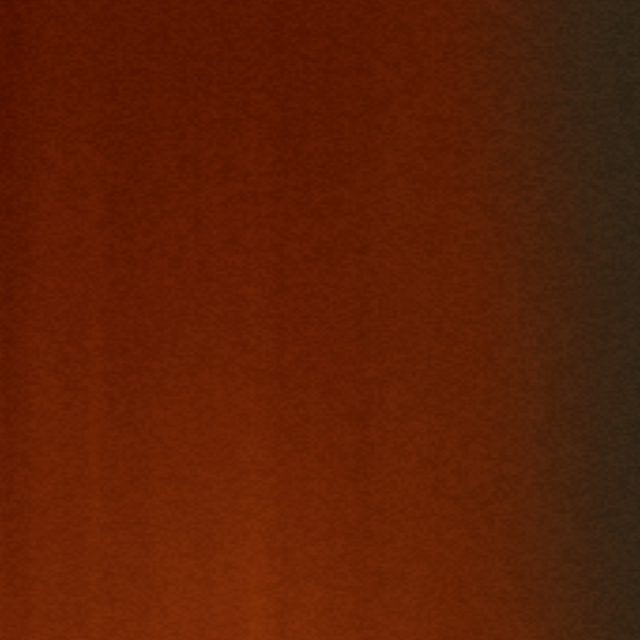
Write a three.js fragment shader that draws this texture.

```glsl
// Dark amber glow with soft vertical streaks, a dim brown right edge and fine grain.
#define EMBER vec3(0.335, 0.080, 0.000)
#define AMBER vec3(0.520, 0.190, 0.030)
#define UMBER vec3(0.370, 0.135, 0.015)
#define SHADOW vec3(0.200, 0.145, 0.085)
#define STREAK_AMOUNT 0.17
#define GRAIN_CELLS vec2(170.0, 230.0)
#define GRAIN_AMOUNT 0.045

varying vec2 vUv;

float hash(vec2 p) {
  vec3 q = fract(vec3(p.xyx) * 0.1031);
  q += dot(q, q.yzx + 33.33);
  return fract((q.x + q.y) * q.z);
}

// Smooth value noise, 0 to 1.
float valueNoise(vec2 p) {
  vec2 cell = floor(p);
  vec2 f = fract(p);
  f = f * f * (3.0 - 2.0 * f);
  float low = mix(hash(cell), hash(cell + vec2(1.0, 0.0)), f.x);
  float high = mix(hash(cell + vec2(0.0, 1.0)), hash(cell + vec2(1.0, 1.0)), f.x);
  return mix(low, high, f.y);
}

// Layered sines across x, each fading slowly in and out along y.
float streaks(vec2 uv) {
  float sum = 0.0;
  float frequency = 21.0;
  float weight = 0.42;
  for (int i = 0; i < 6; i++) {
    float phase = float(i) * 2.4 + 0.7;
    float bend = 0.5 * sin(uv.x * frequency * 0.37 + phase * 1.7);
    float fade = 0.65 + 0.35 * sin(uv.y * 4.0 + uv.x * 9.0 + phase * 3.1);
    sum += weight * fade * sin(uv.x * frequency + bend * 3.0 + phase);
    frequency *= 1.63;
    weight *= 0.78;
  }
  return sum;
}

void main() {
  vec2 uv = vUv;

  // Warm light rising from the bottom, strongest left of the centre.
  float heat = 0.06 + 0.56 * pow(1.0 - uv.y, 1.3);
  vec2 toGlow = (uv - vec2(0.40, 0.0)) / vec2(0.20, 0.32);
  heat += 0.20 * exp(-dot(toGlow, toGlow));
  heat += 0.07 * exp(-pow((uv.x - 0.13) / 0.10, 2.0));
  heat -= 0.16 * (1.0 - smoothstep(0.0, 0.08, uv.x));

  // Streaks soften toward the top and the right.
  float streakFade = mix(1.0, 0.55, uv.y) * mix(1.0, 0.35, smoothstep(0.45, 0.85, uv.x));
  heat += STREAK_AMOUNT * streakFade * streaks(uv);
  vec3 color = mix(EMBER, AMBER, clamp(heat, -0.1, 1.1));

  // Browner tone, then shadow, toward the right edge.
  color = mix(color, UMBER, 0.55 * smoothstep(0.40, 0.80, uv.x));
  float edge = uv.x + 0.06 * (uv.y - 0.5) + 0.008 * sin(uv.y * 9.0);
  color = mix(color, SHADOW, smoothstep(0.69, 1.02, edge));

  // Fine and coarse grain.
  float grain = valueNoise(uv * GRAIN_CELLS) - 0.5;
  grain += 0.5 * (valueNoise(uv * GRAIN_CELLS * 0.43 + 17.0) - 0.5);
  color += GRAIN_AMOUNT * grain * vec3(1.0, 0.55, 0.3);

  gl_FragColor = vec4(clamp(color, 0.0, 1.0), 1.0);
}
```
